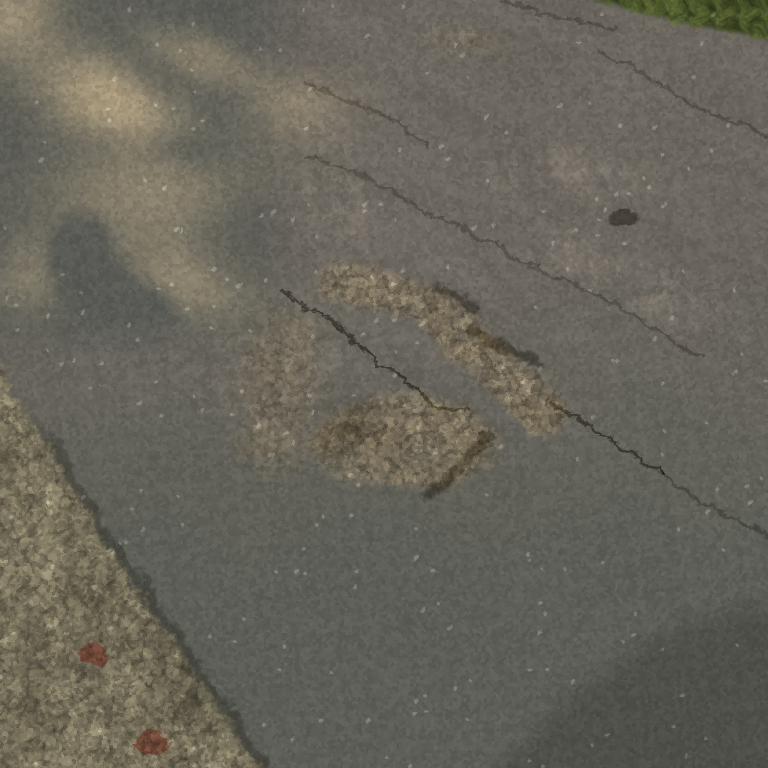
Write a WebGL 1 fragment shader that draws this texture.

```glsl
precision highp float;
// Weathered asphalt road with potholes, cracks, dappled light and a sandy verge.
uniform vec2 u_resolution;

const vec3 TAR_FAR = vec3(0.425, 0.405, 0.375);
const vec3 TAR_NEAR = vec3(0.365, 0.37, 0.34);
const vec3 TAR_DARK = vec3(0.29, 0.295, 0.265);
const vec3 SHADE = vec3(0.335, 0.345, 0.325);
const vec3 SUN = vec3(0.69, 0.625, 0.5);
const vec3 GRAVEL = vec3(0.505, 0.455, 0.365);
const vec3 PALE = vec3(0.53, 0.49, 0.45);
const vec3 SAND = vec3(0.45, 0.425, 0.345);
const vec3 GRASS = vec3(0.28, 0.32, 0.16);
const vec3 BRICK = vec3(0.43, 0.25, 0.19);
const float GRIT_SCALE = 210.0;
const float STONE_SCALE = 85.0;
const float CRACK_WIDTH = 0.0022;

vec2 hash2(vec2 p) {
  vec3 q = fract(p.xyx * vec3(0.1031, 0.103, 0.0973));
  q += dot(q, q.yzx + 33.33);
  return fract((q.xx + q.yz) * q.zy);
}

// Cellular noise: distance to nearest point, random value of its cell
vec2 cells(vec2 p) {
  vec2 best = vec2(9.0, 0.0);
  for (int j = -1; j <= 1; j++)
    for (int i = -1; i <= 1; i++) {
      vec2 cell = floor(p) + vec2(float(i), float(j));
      vec2 rnd = hash2(cell);
      float d = length(cell + rnd - p);
      if (d < best.x) best = vec2(d, fract(rnd.x * 7.0 + rnd.y * 13.0));
    }
  return best;
}

// Layered, rotated and warped sines, roughly -1 to 1
float waves(vec2 p) {
  float sum = 0.0, amp = 0.5;
  for (int i = 0; i < 5; i++) {
    p = mat2(0.8, 0.6, -0.6, 0.8) * p + 0.7 * sin(p.yx * 1.3 + 1.7);
    sum += amp * sin(p.x) * sin(p.y + 0.8);
    p *= 1.9;
    amp *= 0.62;
  }
  return sum;
}

// Distance to the segment from (ax, ay) to (bx, by)
float seg(vec2 p, float ax, float ay, float bx, float by) {
  vec2 q = p - vec2(ax, ay), d = vec2(bx - ax, by - ay);
  return length(q - d * clamp(dot(q, d) / dot(d, d), 0.0, 1.0));
}

// Soft spot with centre, radii and slope
float blob(vec2 p, float x, float y, float rx, float ry, float slope) {
  vec2 q = p - vec2(x, y);
  q = vec2(q.x, q.y - slope * q.x) / vec2(rx, ry);
  return exp(-dot(q, q));
}

float oval(vec2 p, float x, float y, float rx, float ry) {
  return (length((p - vec2(x, y)) / vec2(rx, ry)) - 1.0) * min(rx, ry);
}

float line(float d, float width) {
  return 1.0 - smoothstep(width * 0.4, width * 1.8, d);
}

void main() {
  vec2 uv = gl_FragCoord.xy / u_resolution;
  float broad = waves(uv * 15.0), mid = waves(uv * 48.0 + 5.0), fine = waves(uv * 150.0 + 9.0);
  vec2 grit = cells(uv * GRIT_SCALE), stone = cells(uv * STONE_SCALE + 0.3 * fine);
  vec2 p = uv + 0.01 * vec2(mid, broad) + 0.004 * fine;

  // Tarmac with a darker sweep at lower right
  vec3 col = mix(TAR_NEAR, TAR_FAR, smoothstep(0.2, 0.75, uv.y + 0.08 * broad));
  float sweep = p.y - 0.205 + 1.5 * (1.02 - p.x) * (1.02 - p.x);
  col = mix(col, TAR_DARK, 0.75 * (1.0 - smoothstep(-0.03, 0.035, sweep)));

  // Worn patches and streaks along the road
  float streak = waves(mat2(12.0, 21.0, -7.0, 36.0) * uv);
  float worn = blob(uv, 0.73, 0.78, 0.1, 0.03, -0.15) + blob(uv, 0.8, 0.64, 0.13, 0.035, -0.45)
    + blob(uv, 0.43, 0.74, 0.06, 0.07, -0.5) + 0.7 * blob(uv, 0.36, 0.54, 0.15, 0.07, 0.0);
  col = mix(col, PALE, 0.65 * min(worn, 1.0) * smoothstep(-0.35, 0.5, mid + 0.6 * fine));
  col += 0.022 * streak * smoothstep(0.3, 0.7, uv.y);

  // Dappled sun, tree shade and a rounded shadow
  vec2 s = uv + 0.012 * broad;
  col = mix(col, SHADE, 0.8 * (1.0 - smoothstep(0.28, 0.43, s.x)) * smoothstep(0.52, 0.6, s.y));
  float sun = blob(s, 0.14, 0.87, 0.1, 0.052, -0.35) + 0.75 * blob(s, 0.01, 0.98, 0.06, 0.05, 0.0)
    + 0.55 * blob(s, 0.27, 0.925, 0.08, 0.03, -0.4) + 0.45 * blob(s, 0.39, 0.86, 0.06, 0.04, 0.0)
    + 0.62 * blob(s, 0.19, 0.745, 0.13, 0.065, 0.0) + 0.6 * blob(s, 0.25, 0.635, 0.08, 0.045, -0.3)
    + 0.45 * blob(s, 0.04, 0.64, 0.05, 0.05, 0.0);
  sun *= 1.0 - 0.75 * blob(s, 0.25, 0.805, 0.055, 0.03, 0.0);
  sun *= 1.0 - 0.85 * blob(s, 0.345, 0.7, 0.065, 0.05, 0.0);
  float shadow = min(oval(s, 0.105, 0.675, 0.038, 0.042), seg(s, 0.12, 0.63, 0.19, 0.585) - 0.04);
  col = mix(col, SUN, 0.9 * min(sun, 1.0) * smoothstep(-0.012, 0.018, shadow));

  // Gravel in the potholes, with dark lips
  float hole = min(oval(p, 0.525, 0.425, 0.115, 0.058),
    min(seg(p, 0.44, 0.632, 0.56, 0.605), seg(p, 0.57, 0.59, 0.71, 0.465)) - 0.025);
  float side = seg(p, 0.37, 0.55, 0.36, 0.43) - 0.045;
  float gravel = 1.0 - min(smoothstep(-0.008, 0.012, hole), 0.35 + 0.65 * smoothstep(-0.03, 0.03, side));
  gravel = max(gravel, 0.6 * blob(p, 0.605, 0.95, 0.045, 0.016, -0.25));
  col = mix(col, GRAVEL, gravel * (0.72 + 0.25 * mid));
  float lip = min(seg(p, 0.575, 0.63, 0.615, 0.6), seg(p, 0.61, 0.57, 0.7, 0.53));
  lip = min(lip, seg(p, 0.56, 0.36, 0.635, 0.43));
  col -= 0.13 * line(lip, 0.006) + 0.08 * blob(p, 0.46, 0.44, 0.035, 0.03, 0.0);

  // Cracks, fainter seams and a dark stain
  float crack = min(seg(p, 0.37, 0.628, 0.46, 0.55), seg(p, 0.46, 0.55, 0.565, 0.468));
  crack = min(crack, min(seg(p, 0.565, 0.468, 0.61, 0.466), seg(p, 0.72, 0.478, 0.86, 0.385)));
  float seam = min(seg(p, 0.4, 0.795, 0.59, 0.71), seg(p, 0.59, 0.71, 0.91, 0.54));
  seam = min(seam, min(seg(p, 0.86, 0.385, 1.0, 0.3), seg(p, 0.4, 0.89, 0.56, 0.81)));
  seam = min(seam, min(seg(p, 0.65, 1.0, 0.8, 0.96), seg(p, 0.78, 0.93, 1.0, 0.82)));
  col -= 0.17 * line(crack, CRACK_WIDTH) + 0.09 * line(seam, CRACK_WIDTH);
  col -= 0.15 * line(oval(p, 0.812, 0.718, 0.017, 0.007), 0.002);

  // Sandy verge and brick chips
  float verge = p.x - 0.34 + 0.72 * p.y - 0.15 * p.y * p.y;
  float sandy = 1.0 - smoothstep(-0.008, 0.006, verge);
  col = mix(col, SAND * (1.0 + 0.16 * (broad + mid)), sandy);
  col -= 0.09 * line(abs(verge - 0.006), 0.007) * (1.0 - smoothstep(0.38, 0.5, uv.y));
  float chip = min(oval(p, 0.12, 0.148, 0.014, 0.011), oval(p, 0.2, 0.035, 0.019, 0.015));
  col = mix(col, BRICK, 0.8 * line(chip, 0.002));

  // Grass corner
  float bank = p.y - 1.0 + 0.26 * (p.x - 0.76);
  col = mix(col, GRASS * (1.0 + 0.4 * fine), smoothstep(0.0, 0.012, bank));

  // Grit and loose stones
  float loose = max(gravel, sandy);
  col *= 1.0 + (grit.y - 0.5) * (0.13 + 0.16 * loose) + 0.045 * fine;
  col *= 1.0 + loose * (0.22 * stone.y - 0.11 - 0.16 * smoothstep(0.4, 0.8, stone.x));
  col += 0.13 * step(0.965, stone.y) * (1.0 - smoothstep(0.12, 0.32, stone.x));
  gl_FragColor = vec4(col, 1.0);
}
```
